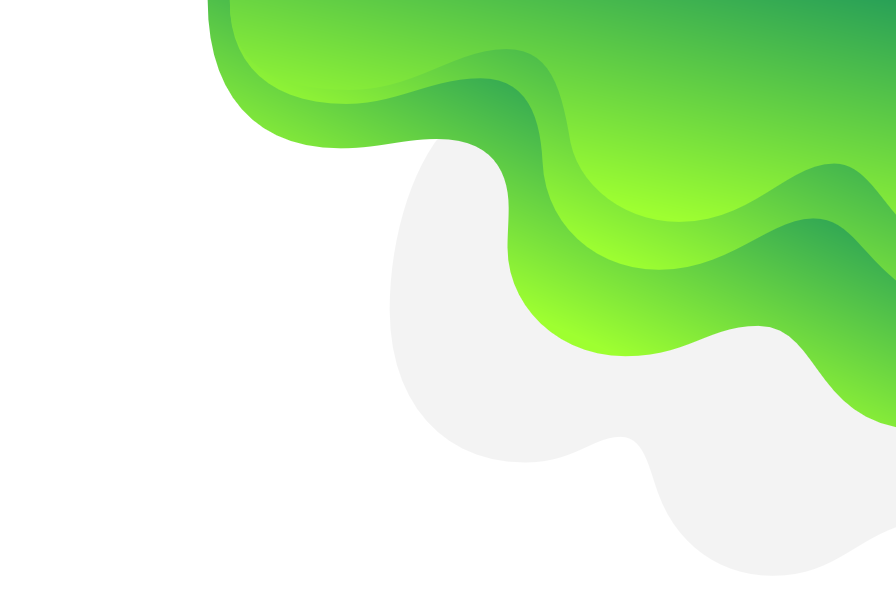
This background is drawn by a WebGL 1 fragment shader. Its source:

```glsl
precision highp float;
// Layered green waves and a pale grey shadow wave flowing from the top right corner of a white page.

uniform vec2 u_resolution;

// Design grid: GRID units across and down, measured from the top left.
const vec2 GRID = vec2(768.0, 512.0);
const int STEPS = 14;

const vec3 PAPER = vec3(1.0);
const vec3 SHADOW = vec3(0.953);
const vec3 DEEP_GREEN = vec3(0.16, 0.63, 0.34);
const vec3 LIME = vec3(0.62, 1.0, 0.19);

// Outline being traced: pen position, squared distance and side (-1 inside).
struct Outline {
  vec2 pen;
  float dist2;
  float side;
};

Outline startAt(vec2 a) {
  return Outline(a, 1e9, 1.0);
}

// Straight edge: keeps the nearest distance and flips side at each crossing.
void lineTo(inout Outline o, vec2 p, vec2 b) {
  vec2 edge = b - o.pen;
  vec2 rel = p - o.pen;
  vec2 gap = rel - edge * clamp(dot(rel, edge) / max(dot(edge, edge), 1e-6), 0.0, 1.0);
  o.dist2 = min(o.dist2, dot(gap, gap));
  bool below = p.y >= o.pen.y;
  if (below != (p.y >= b.y)) {
    if (rel.x < edge.x * rel.y / edge.y) o.side = -o.side;
  }
  o.pen = b;
}

// Cubic Bezier edge, flattened into short lines.
void curveTo(inout Outline o, vec2 p, vec2 b, vec2 c, vec2 d) {
  vec2 a = o.pen;
  for (int i = 1; i <= STEPS; i++) {
    float t = float(i) / float(STEPS);
    float s = 1.0 - t;
    lineTo(o, p, s * s * s * a + 3.0 * s * t * (s * b + t * c) + t * t * t * d);
  }
}

// Closes the outline past the top right corner and returns its coverage.
float closeShape(Outline o, vec2 p, vec2 start, float pixel) {
  lineTo(o, p, vec2(820.0, o.pen.y));
  lineTo(o, p, vec2(820.0, -40.0));
  lineTo(o, p, vec2(start.x, -40.0));
  lineTo(o, p, start);
  return clamp(0.5 - o.side * sqrt(o.dist2) / pixel, 0.0, 1.0);
}

float shadowWave(vec2 p, float pixel) {
  vec2 start = vec2(378.0, 115.0);
  Outline o = startAt(start);
  curveTo(o, p, vec2(350.0, 150.0), vec2(334.0, 210.0), vec2(334.0, 265.0));
  curveTo(o, p, vec2(334.0, 345.0), vec2(380.0, 396.0), vec2(450.0, 396.0));
  curveTo(o, p, vec2(492.0, 396.0), vec2(508.0, 374.0), vec2(532.0, 374.0));
  curveTo(o, p, vec2(552.0, 374.0), vec2(556.0, 400.0), vec2(564.0, 422.0));
  curveTo(o, p, vec2(580.0, 467.0), vec2(618.0, 493.0), vec2(662.0, 493.0));
  curveTo(o, p, vec2(712.0, 493.0), vec2(730.0, 465.0), vec2(769.0, 451.0));
  return closeShape(o, p, start, pixel);
}

float backWave(vec2 p, float pixel) {
  vec2 start = vec2(178.0, 0.0);
  Outline o = startAt(start);
  curveTo(o, p, vec2(178.0, 80.0), vec2(218.0, 127.0), vec2(292.0, 127.0));
  curveTo(o, p, vec2(325.0, 127.0), vec2(345.0, 119.0), vec2(375.0, 119.0));
  curveTo(o, p, vec2(422.0, 119.0), vec2(436.0, 147.0), vec2(436.0, 178.0));
  curveTo(o, p, vec2(436.0, 190.0), vec2(435.0, 200.0), vec2(435.0, 212.0));
  curveTo(o, p, vec2(435.0, 262.0), vec2(478.0, 305.0), vec2(536.0, 305.0));
  curveTo(o, p, vec2(590.0, 305.0), vec2(607.0, 279.0), vec2(650.0, 279.0));
  curveTo(o, p, vec2(700.0, 279.0), vec2(697.0, 352.0), vec2(769.0, 366.0));
  return closeShape(o, p, start, pixel);
}

float middleWave(vec2 p, float pixel) {
  vec2 start = vec2(197.0, 0.0);
  Outline o = startAt(start);
  curveTo(o, p, vec2(196.0, 55.0), vec2(232.0, 89.0), vec2(297.0, 89.0));
  curveTo(o, p, vec2(340.0, 89.0), vec2(370.0, 67.0), vec2(412.0, 67.0));
  curveTo(o, p, vec2(452.0, 67.0), vec2(463.0, 100.0), vec2(465.0, 138.0));
  curveTo(o, p, vec2(467.0, 192.0), vec2(510.0, 231.0), vec2(565.0, 231.0));
  curveTo(o, p, vec2(625.0, 231.0), vec2(660.0, 187.0), vec2(697.0, 187.0));
  curveTo(o, p, vec2(727.0, 187.0), vec2(735.0, 213.0), vec2(769.0, 241.0));
  return closeShape(o, p, start, pixel);
}

float frontWave(vec2 p, float pixel) {
  vec2 start = vec2(197.0, 0.0);
  Outline o = startAt(start);
  curveTo(o, p, vec2(196.0, 55.0), vec2(235.0, 77.0), vec2(300.0, 77.0));
  curveTo(o, p, vec2(356.0, 77.0), vec2(390.0, 42.0), vec2(434.0, 42.0));
  curveTo(o, p, vec2(472.0, 42.0), vec2(481.0, 75.0), vec2(489.0, 122.0));
  curveTo(o, p, vec2(497.0, 160.0), vec2(536.0, 190.0), vec2(582.0, 190.0));
  curveTo(o, p, vec2(645.0, 190.0), vec2(675.0, 140.0), vec2(715.0, 140.0));
  curveTo(o, p, vec2(738.0, 140.0), vec2(750.0, 163.0), vec2(769.0, 185.0));
  return closeShape(o, p, start, pixel);
}

// Linear green ramp with a given value at an anchor and a slope per unit.
vec3 greenRamp(vec2 p, vec2 anchor, float value, vec2 slope) {
  return mix(DEEP_GREEN, LIME, clamp(value + dot(p - anchor, slope), 0.0, 1.0));
}

void main() {
  vec2 uv = gl_FragCoord.xy / u_resolution;
  vec2 p = vec2(uv.x, 1.0 - uv.y) * GRID;
  float pixel = GRID.x / u_resolution.x;

  // Paint from the page up to the front wave.
  vec3 color = mix(PAPER, SHADOW, shadowWave(p, pixel));
  color = mix(color, greenRamp(p, vec2(430.0, 85.0), 0.2, vec2(-0.0021, 0.0046)), backWave(p, pixel));
  color = mix(color, greenRamp(p, vec2(440.0, 50.0), 0.36, vec2(-0.0019, 0.0046)), middleWave(p, pixel));
  color = mix(color, greenRamp(p, vec2(768.0, 0.0), 0.0, vec2(-0.001, 0.0043)), frontWave(p, pixel));
  gl_FragColor = vec4(color, 1.0);
}
```
